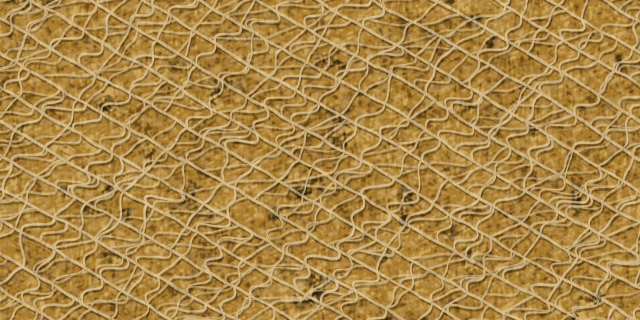
A Shadertoy shader for this texture:

```glsl
// Pale knitted netting with slanted cords and loose wavy threads over ochre straw fibre.
#define ROWS 11.0          // cords per canvas height, measured across them
#define TILT 0.53          // downward slant of the cords, radians
#define SPACING 0.083      // distance between cross threads
#define CORD_WIDTH 0.0044  // half widths
#define THREAD_WIDTH 0.0036
#define WAVINESS 0.20
#define SHADOW 0.42
#define THREAD_COLOR vec3(0.88, 0.79, 0.62)
#define STRAW_DARK vec3(0.43, 0.29, 0.09)
#define STRAW_MID vec3(0.67, 0.49, 0.18)
#define STRAW_LIGHT vec3(0.81, 0.66, 0.37)

float hash(vec2 p) {
    vec3 q = fract(vec3(p.xyx) * 0.1031);
    q += dot(q, q.yzx + 33.33);
    return fract((q.x + q.y) * q.z);
}

float noise(vec2 p) {
    vec2 i = floor(p), f = fract(p);
    f = f * f * (3.0 - 2.0 * f);
    return mix(mix(hash(i), hash(i + vec2(1, 0)), f.x),
               mix(hash(i + vec2(0, 1)), hash(i + vec2(1, 1)), f.x), f.y);
}

mat2 rotation(float a) {
    return mat2(cos(a), -sin(a), sin(a), cos(a));
}

// Short straws lying in several directions
float fibres(vec2 p) {
    float sum = 0.0;
    for (int i = 0; i < 5; i++) {
        float k = float(i);
        vec2 q = rotation(k * 1.13 + 0.3) * (p + 0.02 * noise(p * 14.0 + k));
        sum += noise(q * vec2(38.0, 135.0) + 71.0 * k + 200.0);
    }
    return sum / 5.0;
}

float strand(float dist, float halfWidth) {
    float soft = max(0.0016, 0.8 / iResolution.y);
    return 1.0 - smoothstep(halfWidth - soft, halfWidth + soft, dist);
}

// Wavy threads joining neighbouring cords; q runs along and across the cords
float crossThreads(vec2 q, float lean, float missing, float seed) {
    float row = floor(q.y * ROWS), v = fract(q.y * ROWS);
    float t = (q.x - lean * q.y) / SPACING + seed * 0.37;
    float cover = 0.0;
    for (int i = -2; i <= 2; i++) {
        float k = floor(t) + float(i);
        vec2 id = vec2(k, row) + 100.0 + seed * 17.0;
        float start = hash(id), end = hash(id + vec2(0, 1));
        float wave = WAVINESS * (2.0 * hash(id + 53.7) - 1.5);
        float curve = k + 0.8 * mix(start, end, v * v * (3.0 - 2.0 * v))
                    + wave * sin(6.2832 * v);
        float bend = 4.8 * (end - start) * v * (1.0 - v)
                   + wave * 6.2832 * cos(6.2832 * v);
        float slope = lean + bend * SPACING * ROWS;
        float dist = abs(t - curve) * SPACING / sqrt(1.0 + slope * slope);
        float width = THREAD_WIDTH * mix(0.65, 1.1, hash(id + 9.1));
        float present = step(missing, hash(id + 31.3));
        cover = max(cover, present * strand(dist, width));
    }
    return cover;
}

// Coverage of the whole net
float net(vec2 p) {
    vec2 q = rotation(-TILT) * p;
    q += 0.022 * (vec2(noise(p * 4.0), noise(p * 4.0 + 40.0)) - 0.5);
    q += 0.007 * (vec2(noise(p * 24.0 + 7.0), noise(p * 24.0 + 90.0)) - 0.5);
    float cordDist = abs(fract(q.y * ROWS + 0.5) - 0.5) / ROWS;
    float twist = 0.86 + 0.14 * cos(420.0 * q.x + 700.0 * q.y);
    float cover = strand(cordDist, CORD_WIDTH) * twist;
    cover = max(cover, 0.94 * crossThreads(q, 0.15, 0.05, 1.0));
    cover = max(cover, 0.80 * crossThreads(q, 0.55, 0.40, 2.0));
    cover = max(cover, 0.62 * crossThreads(q, 1.10, 0.50, 3.0));
    return cover * mix(0.72, 1.0, noise(p * 45.0 + 15.0));
}

void mainImage(out vec4 fragColor, in vec2 fragCoord) {
    vec2 p = fragCoord / iResolution.y;

    // Straw ground with pale stalks, broad patches and dark hollows
    float straw = fibres(p);
    float patches = noise(p * 9.0 + 20.0);
    float tone = straw + 0.14 * (patches - 0.5);
    vec3 color = mix(STRAW_DARK, STRAW_MID, smoothstep(0.22, 0.50, tone));
    color = mix(color, STRAW_LIGHT, smoothstep(0.50, 0.76, tone));
    float hollow = smoothstep(0.76, 0.94, noise(p * 15.0 + 60.0));
    color *= 1.0 - 0.55 * hollow * smoothstep(0.65, 0.35, straw);

    // Soft shadow, then dusty fuzz and the threads themselves
    float cover = net(p);
    float shade = net(p + vec2(-0.003, 0.008));
    color *= 1.0 - SHADOW * shade * (1.0 - cover);
    float fuzz = smoothstep(0.48, 0.85, noise(p * vec2(60.0, 85.0) + 11.0));
    color = mix(color, vec3(0.79, 0.67, 0.45), 0.38 * fuzz);
    vec3 thread = THREAD_COLOR * mix(0.90, 1.06, straw);
    color = mix(color, thread, cover);

    fragColor = vec4(clamp(color, 0.0, 1.0), 1.0);
}
```
